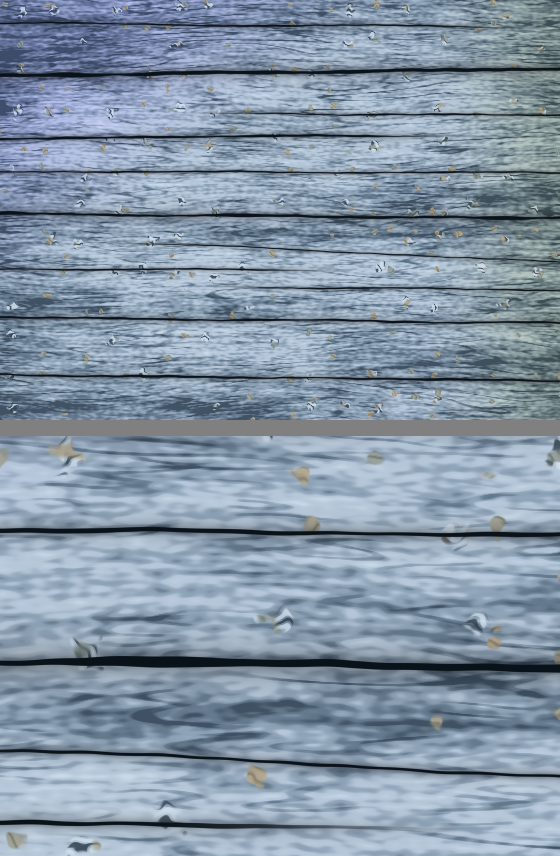
Top: the whole. Bottom: its middle third, enlarged.
Give the GLSL for this texture, as a Shadertoy shader.

```glsl
// Weathered blue-grey wooden boards with long cracks, fine grain and flaking paint.

const vec3 BLACK = vec3(0.04, 0.07, 0.10);
const vec3 DEEP  = vec3(0.25, 0.32, 0.39);
const vec3 SLATE = vec3(0.40, 0.48, 0.56);
const vec3 STEEL = vec3(0.56, 0.64, 0.72);
const vec3 PALE  = vec3(0.71, 0.78, 0.85);
const vec3 CHALK = vec3(0.84, 0.90, 0.95);
const vec3 OCHRE = vec3(0.68, 0.60, 0.46);
const vec3 MOSS  = vec3(0.49, 0.55, 0.53);

// Cracks: left height, right height, half width, extent
// (extent 0: full width, positive: starts there, negative: ends there).
const vec4 CRACKS[11] = vec4[11](
    vec4(0.944, 0.934, 0.0017, -1.20), vec4(0.821, 0.835, 0.0040, 0.0),
    vec4(0.734, 0.726, 0.0015, 0.60),  vec4(0.670, 0.681, 0.0024, -1.05),
    vec4(0.592, 0.588, 0.0015, 0.0),   vec4(0.491, 0.481, 0.0034, 0.0),
    vec4(0.437, 0.375, 0.0011, 0.40),  vec4(0.360, 0.354, 0.0015, -0.75),
    vec4(0.321, 0.311, 0.0013, 0.65),  vec4(0.243, 0.231, 0.0021, 0.0),
    vec4(0.109, 0.092, 0.0020, 0.0));

// Dark stains: centre and radii.
const vec4 STAINS[7] = vec4[7](
    vec4(0.08, 0.872, 0.38, 0.045), vec4(0.00, 0.775, 0.12, 0.055),
    vec4(0.25, 0.275, 0.45, 0.030), vec4(1.15, 0.140, 0.45, 0.035),
    vec4(0.15, 0.030, 0.50, 0.030), vec4(1.10, 0.530, 0.45, 0.030),
    vec4(0.75, 0.450, 0.50, 0.025));

vec2 hash2(vec2 p) {
    vec3 q = fract(p.xyx * vec3(0.1031, 0.1030, 0.0973));
    q += dot(q, q.yzx + 33.33);
    return fract((q.xx + q.yz) * q.zy);
}

float cornerSlope(vec2 cell, vec2 offset) {
    float angle = 6.2832 * hash2(cell).x;
    return dot(vec2(cos(angle), sin(angle)), offset);
}

float gradientNoise(vec2 p) {
    vec2 i = floor(p), f = p - i, e = vec2(1, 0);
    vec2 u = f * f * f * (f * (f * 6.0 - 15.0) + 10.0);
    return mix(mix(cornerSlope(i, f), cornerSlope(i + e, f - e), u.x),
               mix(cornerSlope(i + e.yx, f - e.yx), cornerSlope(i + 1.0, f - 1.0), u.x), u.y);
}

// Returns crack coverage, soft shade around it, and signed height above it.
vec3 crack(vec2 p, vec4 c, float aspect, float seed, float pixel) {
    float wander = 0.006 * gradientNoise(vec2(p.x * 3.0, seed))
                 + 0.002 * gradientNoise(vec2(p.x * 22.0, seed + 5.5));
    float height = p.y - mix(c.x, c.y, p.x / aspect) - wander;
    float extent = abs(c.w);
    float ramp = smoothstep(extent - 0.2, extent + 0.1, p.x);
    float fade = c.w == 0.0 ? 1.0 : (c.w > 0.0 ? ramp : 1.0 - ramp);
    float halfWidth = c.z * (1.0 + 0.9 * gradientNoise(vec2(p.x * 9.0, seed + 9.3)));
    float line = 1.0 - smoothstep(halfWidth - pixel * 0.7, halfWidth + pixel * 0.7, abs(height));
    return vec3(line * fade, exp(-abs(height) / (c.z * 3.0)) * fade, height);
}

// Thin dark fibres along the zero contours of stretched noise.
float hairline(vec2 p, vec2 scale, float width) {
    float ridge = abs(gradientNoise(p * scale));
    float broken = smoothstep(-0.05, 0.25, gradientNoise(p * scale * vec2(0.9, 0.35) + 17.3));
    return (1.0 - smoothstep(width * 0.3, width, ridge)) * broken;
}

// Lays scattered, rippled paint chips over the wood.
vec3 flakes(vec3 wood, vec2 p, float cellSize, float density, float aspect) {
    vec2 cell = floor(p / cellSize);
    vec2 pick = hash2(cell + 41.0), shape = hash2(cell + 83.0);
    vec2 q = fract(p / cellSize) - 0.5 - 0.4 * (hash2(cell + 7.0) - 0.5);
    float lean = (shape.x - 0.5) * 1.6;
    q = mat2(cos(lean), sin(lean), -sin(lean), cos(lean)) * q;
    float rough = gradientNoise(p * 75.0);
    float blob = length(q * vec2(1.3, 1.0 + shape.y)) + 0.28 * rough;
    float mask = (1.0 - smoothstep(0.13, 0.22, blob)) * step(pick.x, density);
    float ripple = sin(q.y * 32.0 + q.x * 14.0 + rough * 7.0);
    float rust = smoothstep(0.1, 0.45, gradientNoise(p * 48.0 + 9.0) + 0.3 * p.x / aspect - 0.05);
    vec3 chip = mix(wood, CHALK, 0.75 * smoothstep(0.0, 0.8, ripple));
    chip = mix(chip, DEEP * 0.75, 0.8 * smoothstep(0.35, 0.95, -ripple));
    chip = mix(chip, mix(MOSS, OCHRE, pick.y), 0.75 * rust);
    return mix(wood, chip, mask);
}

vec3 woodRamp(float tone) {
    vec3 color = mix(DEEP, SLATE, smoothstep(0.0, 0.33, tone));
    color = mix(color, STEEL, smoothstep(0.33, 0.62, tone));
    color = mix(color, PALE, smoothstep(0.62, 0.95, tone));
    return mix(color, CHALK, 0.6 * smoothstep(0.95, 1.4, tone));
}

void mainImage(out vec4 fragColor, in vec2 fragCoord) {
    vec2 p = fragCoord / iResolution.y;
    float aspect = iResolution.x / iResolution.y, pixel = 1.0 / iResolution.y;

    // Cracks, and the board each point belongs to
    float gap = 0.0, shade = 0.0, board = 0.0;
    for (int i = 0; i < 11; i++) {
        vec3 c = crack(p, CRACKS[i], aspect, float(i) * 7.37 + 0.4, pixel);
        gap = max(gap, c.x);
        shade = max(shade, c.y);
        if (CRACKS[i].w == 0.0) board += step(0.0, c.z);
    }

    // Grain, from broad bands to fine fibres
    vec2 g = p + vec2(board * 3.7, 0.03 * gradientNoise(p * vec2(2.0, 4.0)));
    float tone = 0.76 + 0.10 * (hash2(vec2(board, 3.0)).x - 0.5);
    tone += 0.32 * gradientNoise(g * vec2(2.5, 10.0)) + 0.32 * gradientNoise(g * vec2(6.0, 45.0));
    tone += 0.50 * gradientNoise(g * vec2(13.0, 140.0)) + 0.42 * gradientNoise(g * vec2(65.0, 190.0));
    tone -= 0.45 * hairline(g, vec2(5.0, 48.0), 0.09) + 0.35 * hairline(g + 4.1, vec2(11.0, 85.0), 0.14);

    // Stains and darker borders
    for (int i = 0; i < 7; i++) {
        vec2 d = (p - STAINS[i].xy) / STAINS[i].zw;
        tone -= (0.45 + 0.7 * gradientNoise(g * vec2(9.0, 60.0))) * exp(-dot(d, d));
    }
    vec2 edge = p / vec2(aspect, 1.0) * 2.0 - 1.0;
    tone -= 0.22 * dot(edge * edge, edge * edge) - 0.06;

    // Colour, chips, mossy right side and violet top left
    vec3 color = woodRamp(tone);
    color = mix(color, color * vec3(0.97, 0.96, 0.85), smoothstep(0.5, 1.0, edge.x));
    color = mix(color, color * vec3(0.98, 0.94, 1.08), smoothstep(0.4, 1.6, edge.y - edge.x));
    color = flakes(color, p, 0.078, 0.42, aspect);
    color = flakes(color, p + 5.31, 0.049, 0.22, aspect);
    color = mix(color * (1.0 - 0.45 * shade), BLACK, gap);
    fragColor = vec4(color, 1.0);
}
```
